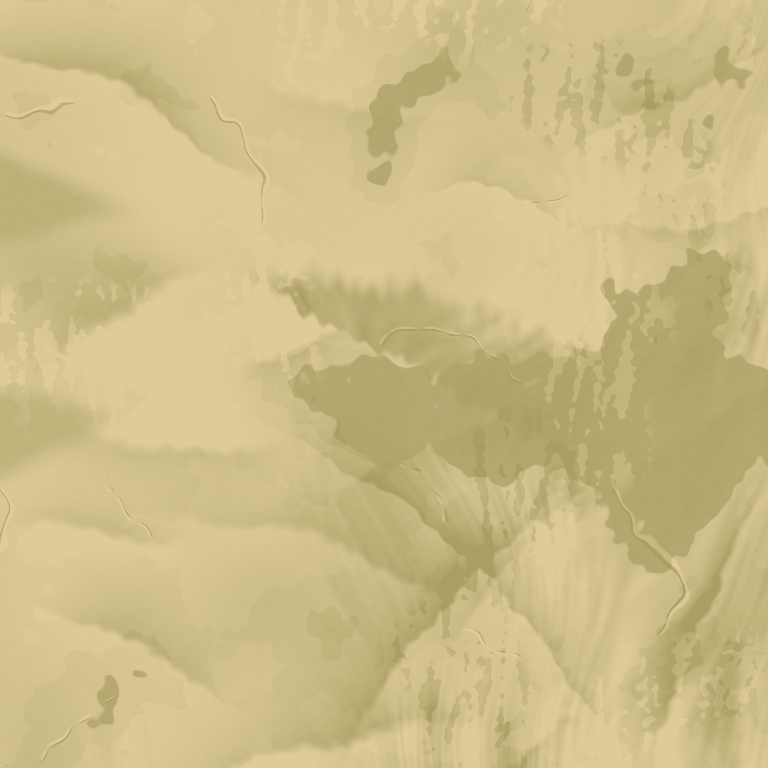
Reproduce this texture procedurally as a WebGL 1 fragment shader.

```glsl
precision highp float;
// Soft sand-coloured sheet with creased folds, brushed fibres and torn flecks.
// Folds are one-sided shadows scattered by a loop; warped gradient noise
// supplies the broad shading, the fibres, the ragged patches and the cracks.
uniform vec2 u_resolution;

float hash(float n) {
  return fract(sin(n * 127.1 + 3.7) * 4375.85);
}

vec2 gradientAt(vec2 cell) {
  float angle = 6.2832 * fract(sin(dot(cell, vec2(127.1, 311.7))) * 4375.85);
  return vec2(cos(angle), sin(angle));
}

float noise(vec2 p) {
  vec2 i = floor(p), f = fract(p);
  vec2 u = f * f * f * (f * (f * 6.0 - 15.0) + 10.0);
  vec2 e = vec2(0.0, 1.0);
  float low = mix(dot(gradientAt(i), f), dot(gradientAt(i + e.yx), f - e.yx), u.x);
  float high = mix(dot(gradientAt(i + e.xy), f - e.xy), dot(gradientAt(i + e.yy), f - e.yy), u.x);
  return mix(low, high, u.y);
}

vec2 rotate(vec2 p, float angle) {
  float c = cos(angle), s = sin(angle);
  return vec2(c * p.x + s * p.y, c * p.y - s * p.x);
}

// Shadow with a crisp ragged crease on one side, fading out on the other.
float fold(vec2 p, float angle, float halfLength, float width, float softness) {
  vec2 d = rotate(p, angle);
  d.y += 0.5 * d.x * d.x + 0.025 * noise(d * 8.0 + angle) + 0.007 * noise(d * 50.0);
  float taper = 1.0 - smoothstep(0.2 * halfLength, halfLength, abs(d.x));
  float side = smoothstep(-softness, softness, d.y);
  float shade = side * exp(-abs(d.y) / width);
  float glow = 0.3 * (1.0 - side) * exp(-abs(d.y) / 0.05);
  return taper * (shade - glow);
}

void main() {
  vec2 p = gl_FragCoord.xy / u_resolution;
  vec2 warp = vec2(noise(p * 3.0 + 4.2), noise(p * 3.0 + 19.6));
  vec2 q = p + 0.16 * warp;

  // Broad undulation, lighter towards the top.
  float shade = 0.42 - 0.5 * p.y + 1.2 * noise(q * 2.3 + 8.0) + 0.8 * noise(q * 5.0);

  // Scattered folds, steeper on the right.
  for (int i = 0; i < 18; i++) {
    float n = float(i);
    vec2 centre = fract(vec2(0.755, 0.57) * n + vec2(0.13, 0.31));
    float steep = smoothstep(0.5, 0.9, centre.x) * (1.0 - centre.y);
    float angle = mix(-0.7 + 1.5 * hash(n), 1.3 + 0.5 * hash(n), steep);
    angle += 3.1416 * step(0.5, hash(n + 40.0));
    float softness = mix(0.002, 0.014, hash(n + 60.0));
    shade += (0.8 + 0.8 * hash(n + 80.0)) * fold(p + 0.04 * warp - centre, angle,
      0.12 + 0.18 * hash(n + 20.0), 0.025 + 0.05 * hash(n + 30.0), softness);
  }

  // Two long creases that cross at the lower right.
  shade += 1.4 * fold(p - vec2(0.58, 0.21), 0.85, 0.3, 0.05, 0.006);
  shade += 1.2 * fold(p - vec2(0.62, 0.26), -0.78, 0.42, 0.03, 0.003);

  // Two wedges entering from the left.
  for (int i = 0; i < 2; i++) {
    vec2 d = rotate(p - vec2(0.0, 0.74 - 0.3 * float(i)), -0.08 + 0.2 * float(i));
    float halfWidth = 0.07 * (1.0 - d.x / 0.22) + 0.01 * noise(p * 12.0);
    float leftWedge = smoothstep(-0.005, 0.03, halfWidth - abs(d.y)) * (1.0 - smoothstep(0.08, 0.22, d.x));
    shade = mix(shade, 1.5 - 0.2 * float(i), 0.9 * leftWedge);
  }

  // Main dark wedge, widening to the right, with a soft upper border.
  vec2 m = rotate(p + 0.02 * warp - vec2(0.33, 0.655), -0.42);
  float ragged = 0.02 * noise(p * 14.0) + 0.018 * noise(p * vec2(60.0, 22.0));
  float wedgeWidth = 0.012 + 0.27 * m.x - 0.2 * m.x * m.x;
  float wedge = smoothstep(-0.015, 0.03, wedgeWidth - m.y + ragged)
    * smoothstep(-0.006, 0.006, m.y + 0.55 * wedgeWidth + ragged)
    * smoothstep(-0.03, 0.06, m.x) * (1.0 - smoothstep(0.4, 0.56, m.x));
  float wedgeTone = 1.5 + 1.6 * m.x - 4.0 * m.y + 0.8 * noise(p * 7.0);
  shade = mix(shade, clamp(wedgeTone, 1.0, 2.4), 0.95 * wedge);

  // Brushed fibres over the wedge and the lower right, with broad vertical drapes.
  float brushed = smoothstep(0.6, 1.15, p.x + 0.45 * (1.0 - p.y) + 0.6 * noise(p * 4.0));
  vec2 strand = rotate(q, 0.25 * sin(5.0 * p.x));
  float fibre = noise(strand * vec2(120.0, 11.0)) + 0.8 * noise(strand * vec2(45.0, 6.0));
  float drape = noise(strand * vec2(15.0, 2.5) + 13.0);
  shade += max(brushed, 0.8 * wedge) * (0.9 * fibre + 1.9 * brushed * drape);

  // Flat patches with ragged borders, darkest at the right of the centre.
  float patches = 0.55 * noise(p * 5.0 + 31.0) + 0.25 * noise(p * 13.0) + 0.1 * noise(p * 45.0);
  float nearCentre = 1.0 - smoothstep(0.05, 0.35, length((p - vec2(0.78, 0.45)) * vec2(0.8, 1.2)));
  shade += 0.35 * smoothstep(0.13, 0.14, patches) - 0.25 * smoothstep(0.14, 0.15, -patches);
  float darkPatch = smoothstep(0.2, 0.215, 0.35 * nearCentre + 0.7 * patches);
  shade = mix(shade, 2.1, 0.85 * darkPatch);

  // Torn flecks that run mostly downwards in clusters, pale or dark.
  float cluster = smoothstep(0.14, 0.3, noise(p * 4.5 + 52.0));
  float darkCluster = smoothstep(0.17, 0.3, noise(p * 4.0 + 11.0)) * smoothstep(0.3, 0.6, p.x);
  float fleck = noise(p * vec2(55.0, 13.0) + 3.0 * warp) + 0.4 * noise(p * 90.0);
  shade -= 0.8 * cluster * smoothstep(0.13, 0.18, fleck);
  shade += 0.9 * darkCluster * smoothstep(0.13, 0.18, -fleck);

  // Thin broken cracks: a pale lip beside a dark line.
  float crack = noise(p * 3.5 + 71.0) + 0.06 * noise(p * 28.0);
  float broken = smoothstep(0.08, 0.2, noise(p * 5.0 + 90.0) + 0.25 * noise(p * 60.0));
  float lip = 1.0 - smoothstep(0.004, 0.01, abs(crack));
  float cut = 1.0 - smoothstep(0.002, 0.007, abs(crack - 0.012));
  shade += broken * (1.5 * cut - 0.9 * lip);

  // Faint tooth, deeper shadows, then a limit on lights and darks.
  shade += 0.12 * noise(p * vec2(70.0, 110.0));
  shade += 0.25 * max(shade - 0.8, 0.0);
  shade = clamp(shade, -0.4, 2.7);
  vec3 sand = vec3(0.845, 0.778, 0.567);
  vec3 shadowStep = vec3(0.064, 0.058, 0.063);
  gl_FragColor = vec4(sand - shade * shadowStep, 1.0);
}
```
